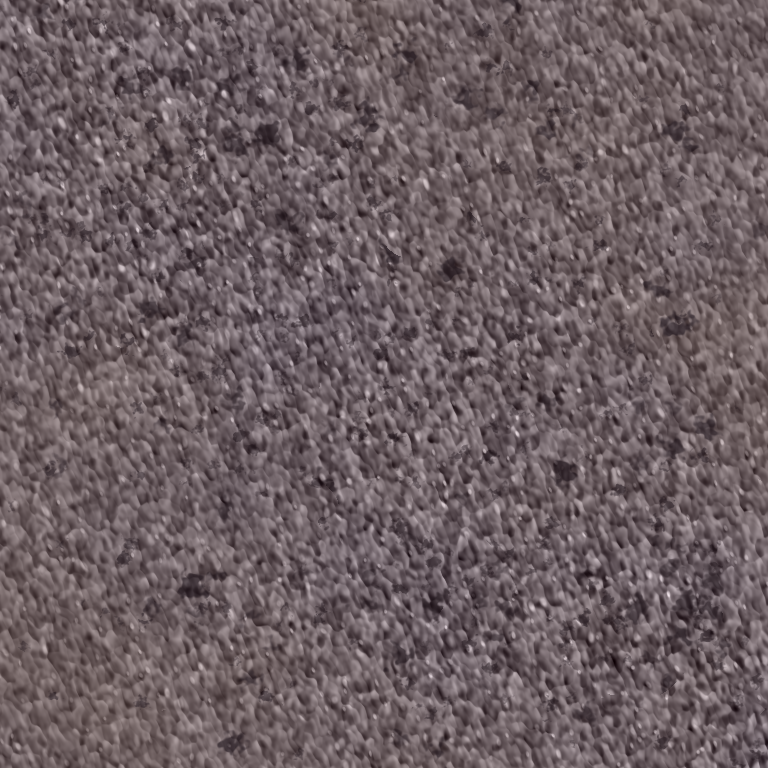
Give the GLSL for this texture, as a three.js fragment shader.

```glsl
// Weathered asphalt: fine leaning stones from a soft, stretched Voronoi pattern,
// directional grit, scattered pale grains with a shaded side, and ragged dark pits
// along a rough diagonal band. Broad noise drifts from violet grey to brown grey.
varying vec2 vUv;

const float BASE_TONE = 0.396;
const vec3 COOL_TINT = vec3(0.024, -0.024, 0.004);
const vec3 WARM_TINT = vec3(0.045, -0.015, -0.018);
const vec3 PIT_COLOR = vec3(0.195, 0.152, 0.175);
const vec2 LEAN = vec2(-0.36, 0.933);   // long axis of the stones
const float STRETCH = 0.60;             // frequency along that axis
const float STONE_COUNT = 132.0;        // stones across the canvas
const float STONE_SOFTNESS = 7.5;       // higher gives crisper stones
const float STONE_CONTRAST = 0.29;
const float STONE_RELIEF = 0.12;
const float GRIT_COUNT = 150.0;
const float GRIT_CONTRAST = 0.25;
const float PALE_COUNT = 78.0;
const float PALE_CHANCE = 0.24;
const float PALE_TONE = 0.23;
const float BIG_PIT_COUNT = 22.0;
const float SMALL_PIT_COUNT = 40.0;
const float PIT_CHANCE = 0.40;

vec2 hash2(vec2 p) {
  vec3 q = fract(p.xyx * vec3(0.1031, 0.1030, 0.0973));
  q += dot(q, q.yzx + 33.33);
  return fract((q.xx + q.yz) * q.zy);
}

// Slope of one lattice corner, seen from inside the cell
float corner(vec2 cell, vec2 f, vec2 at) {
  return dot(hash2(cell + at) * 2.0 - 1.0, f - at);
}

// Gradient noise, centred on zero
float noise(vec2 p) {
  vec2 i = floor(p);
  vec2 f = p - i;
  vec2 u = f * f * (3.0 - 2.0 * f);
  float low = mix(corner(i, f, vec2(0.0)), corner(i, f, vec2(1.0, 0.0)), u.x);
  float high = mix(corner(i, f, vec2(0.0, 1.0)), corner(i, f, vec2(1.0)), u.x);
  return mix(low, high, u.y);
}

float fbm(vec2 p) {
  return noise(p) + 0.55 * noise(p * 2.03 + 17.3) + 0.3 * noise(p * 4.12 + 52.4);
}

// Cell k of the three by three block around p
vec2 neighbour(vec2 p, int k) {
  float n = float(k);
  float row = floor((n + 0.5) / 3.0);
  return floor(p) + vec2(n - 3.0 * row, row) - 1.0;
}

// Blended tone of nearby stones, each lit from one side
float stones(vec2 p) {
  float total = 0.0;
  float weights = 0.0;
  for (int k = 0; k < 9; k++) {
    vec2 id = neighbour(p, k);
    vec2 offset = p - id - 0.1 - 0.8 * hash2(id);
    float tone = STONE_CONTRAST * (hash2(id + 71.7).x - 0.5);
    tone += STONE_RELIEF * dot(offset, vec2(0.8, 0.6));
    float w = exp(-STONE_SOFTNESS * dot(offset, offset));
    total += w * tone;
    weights += w;
  }
  return total / max(weights, 0.00001);
}

// Sparse pale grains, positive on the grain and negative in its shadow
float paleGrains(vec2 p, float chance) {
  float light = 0.0;
  float shade = 0.0;
  for (int k = 0; k < 9; k++) {
    vec2 id = neighbour(p, k);
    vec2 pick = hash2(id + 27.3);
    vec2 offset = p - id - 0.15 - 0.7 * hash2(id + 88.1);
    float radius = mix(0.16, 0.36, pick.y * pick.y);
    float present = step(pick.x, chance) * mix(0.5, 1.0, fract(pick.y * 41.0));
    light = max(light, present * (1.0 - smoothstep(0.4 * radius, 1.3 * radius, length(offset))));
    float shadowDist = length(offset + radius * vec2(1.1, 0.6));
    shade = max(shade, present * (1.0 - smoothstep(0.3 * radius, 1.4 * radius, shadowDist)));
  }
  return light - 0.45 * shade * (1.0 - light);
}

// Coverage of scattered ragged pits
float pits(vec2 p, float chance) {
  vec2 warp = 0.55 * vec2(noise(p * 2.7), noise(p * 2.7 + 40.0));
  warp += 0.35 * vec2(noise(p * 6.3 + 7.0), noise(p * 6.3 + 80.0));
  float cover = 0.0;
  for (int k = 0; k < 9; k++) {
    vec2 id = neighbour(p, k);
    vec2 pick = hash2(id + 13.1);
    vec2 offset = p + warp - id - 0.15 - 0.7 * hash2(id + 5.9);
    float radius = mix(0.16, 0.36, pick.y * pick.y);
    float shape = 1.0 - smoothstep(radius - 0.13, radius + 0.13, length(offset * vec2(1.0, 1.15)));
    cover = max(cover, shape * step(pick.x, chance) * mix(0.55, 1.0, pick.y));
  }
  return cover;
}

void main() {
  // Broad zones: coarse along the falling diagonal, smooth in the far corners
  float side = vUv.x + vUv.y - 1.0;
  float rough = clamp(0.2 + 0.68 * exp(-5.0 * side * side) + 0.4 * fbm(vUv * 3.2 + 4.0), 0.0, 1.0);
  float warm = clamp(0.9 - 0.75 * rough + 0.5 * fbm(vUv * 4.5 + 31.0), 0.0, 1.0);
  // Stones, grit and pale grains share the leaning, stretched frame
  vec2 q = vec2(dot(vUv, vec2(LEAN.y, -LEAN.x)), dot(vUv, LEAN) * STRETCH) + 3.0;
  q += 0.004 * vec2(noise(vUv * 45.0), noise(vUv * 45.0 + 9.0));
  float grain = stones(q * STONE_COUNT) + GRIT_CONTRAST * noise(q * GRIT_COUNT + 50.0);
  grain += PALE_TONE * paleGrains(q * PALE_COUNT, PALE_CHANCE * mix(0.6, 1.2, rough));
  float tone = BASE_TONE + grain * mix(0.7, 1.18, rough) + 0.025 * fbm(vUv * 7.0 + 60.0);
  vec3 color = vec3(tone) + mix(COOL_TINT, WARM_TINT, warm);
  // Pits keep a trace of the grain inside
  float cover = max(pits(vUv * BIG_PIT_COUNT, 0.8 * PIT_CHANCE * rough),
                    0.8 * pits(vUv * SMALL_PIT_COUNT + 19.0, 0.8 * PIT_CHANCE * rough));
  gl_FragColor = vec4(clamp(mix(color, PIT_COLOR + 0.35 * grain, 0.88 * cover), 0.0, 1.0), 1.0);
}
```
